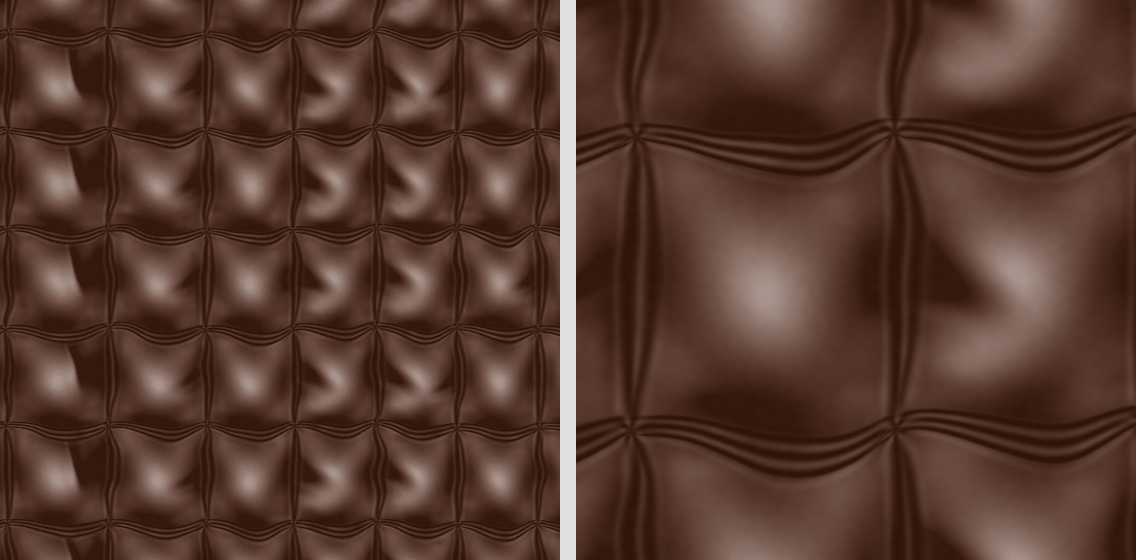
Left, the full canvas; right, a detail of the centre.
Write a WebGL 1 fragment shader that draws this texture.

```glsl
precision highp float;
// Tufted brown leather: uneven columns of puffed cushions with sagging folds
// between rows, pinched knots and dents. Each cushion is shaded from the slope
// of a sine bulge; folds and stitches are layered on as smooth lines.
uniform vec2 u_resolution;

const float PI = 3.14159265;
const float ROW_HEIGHT = 0.175;

float hash(vec2 p) {
  return fract(sin(dot(p, vec2(127.1, 311.7))) * 43758.5);
}

float noise(vec2 p) {
  vec2 i = floor(p), f = fract(p);
  f = f * f * (3.0 - 2.0 * f);
  return mix(mix(hash(i), hash(i + vec2(1, 0)), f.x),
             mix(hash(i + vec2(0, 1)), hash(i + vec2(1, 1)), f.x), f.y);
}

float line(float d, float width) {
  return exp(-d * d / (width * width));
}

float isIndex(float a, float b) {
  return 1.0 - step(0.5, abs(a - b));
}

// Horizontal place of a vertical seam; columns narrow toward the right
float seamX(float i) {
  return 0.013 + 0.158 * i + 0.038 * sin(PI * i / 6.0) + 0.006 * sin(PI * i / 3.0);
}

// Slope added by creases, chosen by column and row
vec2 creaseSlope(vec2 q, vec2 cell) {
  float vary = hash(cell + 3.7);
  float crossing = isIndex(cell.x, 4.0) * isIndex(mod(cell.y, 3.0), 0.0);
  float fromLeft = isIndex(cell.x, 3.0) + isIndex(cell.x, 4.0);
  float fromRight = isIndex(cell.x, 1.0) + crossing
                  + isIndex(cell.x, 5.0) * isIndex(cell.y, 2.0);
  float reachLeft = fromLeft * (1.0 - smoothstep(0.2, 0.68, q.x));
  float reachRight = fromRight * smoothstep(0.55, 0.85, q.x);
  float y = q.y - 0.55 - 0.05 * vary;
  float a = (y - 0.05 * sin(q.x * 5.0)) / 0.17;
  float b = y / 0.09;
  float dent = 1.5 * reachLeft * a * exp(-a * a) + 1.1 * reachRight * b * exp(-b * b);

  // Steep diagonal crease in the widest column, darker on its right
  float c = (q.x - 0.58 - 0.28 * (q.y - 0.1)) / 0.06;
  float steep = isIndex(cell.x, 0.0) * (1.0 - smoothstep(0.3, 0.7, q.y));
  return vec2(-steep * (0.8 * c * exp(-c * c) + 0.3 * smoothstep(-0.3, 0.5, c)), dent);
}

// Brightness of a puffed cushion, q running right and down from 0 to 1
float cushion(vec2 q, vec2 cell, vec2 p) {
  vec2 slope = vec2(cos(PI * q.x) * sin(PI * q.y), sin(PI * q.x) * cos(PI * q.y));
  float cover = 16.0 * q.x * (1.0 - q.x) * q.y * (1.0 - q.y);
  vec2 pucker = vec2(noise(p * vec2(70, 24)), noise(p * vec2(24, 70) + 9.0)) - 0.5;
  slope += creaseSlope(q, cell) + 0.45 * pucker * (1.0 - smoothstep(0.0, 0.6, cover));
  float tone = 1.15 - 1.15 * pow(dot(slope, slope) + 0.01, 0.68) + 0.17 * slope.y;
  return max(tone, 0.04) * mix(0.35, 1.0, smoothstep(0.0, 0.5, cover));
}

vec3 leather(float tone) {
  return vec3(0.19, 0.08, 0.043) + tone * vec3(0.39, 0.33, 0.29)
       + tone * tone * vec3(0.04, 0.125, 0.17);
}

void main() {
  vec2 p = gl_FragCoord.xy / u_resolution;
  p.y = 1.0 - p.y;
  vec2 wobbled = p + 0.009 * (vec2(noise(p * vec2(9, 26)), noise(p * 22.0 + 5.0)) - 0.5);

  // Find the column, then the row between sagging seams
  float column = -1.0;
  for (int i = 0; i < 8; i++) column += step(seamX(float(i)), wobbled.x);
  float left = seamX(column);
  float width = seamX(column + 1.0) - left;
  float u = (wobbled.x - left) / width;
  float bell = max(sin(PI * pow(u, 1.4)), 0.0);
  float sag = (0.02 + 0.005 * hash(vec2(column, 4))) * pow(bell, 1.4)
            + 0.008 * mix(hash(vec2(column, 8)), hash(vec2(column + 1.0, 8)), u);
  float f = (wobbled.y - 0.059 - sag) / ROW_HEIGHT;
  float row = floor(f), v = f - row;

  float tone = cushion(vec2(u, min(v + 0.07, 1.0)), vec2(column, row), p);

  // Signed distances from the nearest seams, positive to the right and down
  float dx = (u - step(0.5, u)) * width;
  float dy = (v - step(0.5, v)) * ROW_HEIGHT;

  // Vertical seam with a lens-shaped ridge on its right side
  float seamId = column + step(0.5, u);
  float bulge = (0.009 + 0.006 * hash(vec2(seamId, row))) * sin(PI * pow(v, 0.8));
  tone += 0.22 * line(dx - 0.5 * bulge, 0.0028) + 0.16 * line(dx + 0.0065, 0.0026);
  tone *= 1.0 - 0.95 * line(dx, 0.0032);
  tone *= 1.0 - 0.75 * line(dx - bulge, 0.0028);
  tone += 0.09 * line(dx - bulge - 0.006, 0.003);

  // Two rolled folds above each horizontal seam, gathered at the knots
  float k = dy / (0.5 + 0.5 * bell);
  float inFold = smoothstep(-0.024, -0.019, k) * (1.0 - smoothstep(0.001, 0.004, k));
  float ridge = 0.5 - 0.5 * cos(2.0 * PI * k / 0.0095);
  float rolled = ridge * (0.46 + 6.0 * k + 0.25 * (noise(p * 50.0) - 0.5)) - 0.04;
  tone = mix(tone, rolled, inFold);
  tone += 0.12 * line(k - 0.006, 0.003);

  // Puckered knot where the seams cross
  vec2 knot = vec2(dx, dy + 0.002);
  float r = length(knot);
  float rays = sin(6.0 * atan(knot.y, knot.x + 1e-5) + 6.0 * hash(vec2(seamId, row)));
  tone = mix(tone, 0.2 + 0.24 * rays * smoothstep(0.0, 0.006, r), 0.85 * line(r, 0.013));
  tone *= 1.0 - 0.7 * line(r, 0.003);

  tone += 0.035 * (noise(p * 260.0) - 0.5);
  gl_FragColor = vec4(leather(clamp(tone, 0.0, 1.08)), 1.0);
}
```
